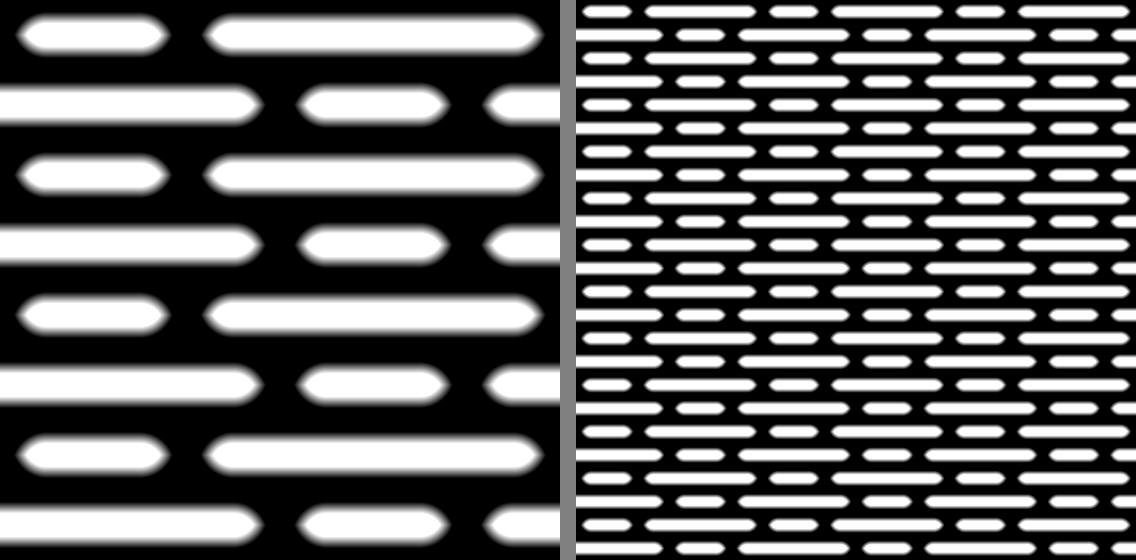
Left: one tile. Right: repeated 3 by 3.
This pattern is drawn by a WebGL 2 fragment shader. Its source:

```glsl
#version 300 es
precision highp float;
// Soft white bars with pointed ends on black, laid like a running bond.
// Each row holds a short and a long bar; alternate rows shift by half a width.
// A rounded-corner distance to the joints is shaded by a linear ramp.

uniform vec2 u_resolution;
out vec4 fragColor;

const float ROWS = 8.0;
const float ROW_SHIFT = 0.5;
const float SHORT_BAR = 1.0 / 3.0;      // share of the width, joints included
const float CORNER_RADIUS = 2.0 / 3.0;  // lengths from here on in row heights
const float RAMP_START = 0.170;
const float RAMP_END = 0.334;
const vec3 JOINT_COLOR = vec3(0.0);
const vec3 BAR_COLOR = vec3(1.0);

// Distance on a loop of length one
float wrappedDistance(float a, float b) {
    return abs(fract(a - b + 0.5) - 0.5);
}

// Distance inward from two perpendicular edges that meet in a rounded corner
float roundedInset(vec2 edgeDistance, float radius) {
    return radius - length(max(radius - edgeDistance, 0.0));
}

// Distance from the joints around a bar, in row heights
float barInset(vec2 uv, float rows, float shift, float split) {
    float y = uv.y * rows;
    float row = floor(y);
    float x = uv.x + shift * mod(row + 1.0, 2.0);
    float toEnd = min(wrappedDistance(x, 0.0), wrappedDistance(x, split)) * rows;
    float toSide = 0.5 - abs(fract(y) - 0.5);
    return roundedInset(vec2(toEnd, toSide), CORNER_RADIUS);
}

float linearRamp(float start, float end, float value) {
    return clamp((value - start) / (end - start), 0.0, 1.0);
}

void main() {
    vec2 uv = gl_FragCoord.xy / u_resolution;
    float inset = barInset(uv, ROWS, ROW_SHIFT, SHORT_BAR);
    float light = linearRamp(RAMP_START, RAMP_END, inset);
    fragColor = vec4(mix(JOINT_COLOR, BAR_COLOR, light), 1.0);
}
```
